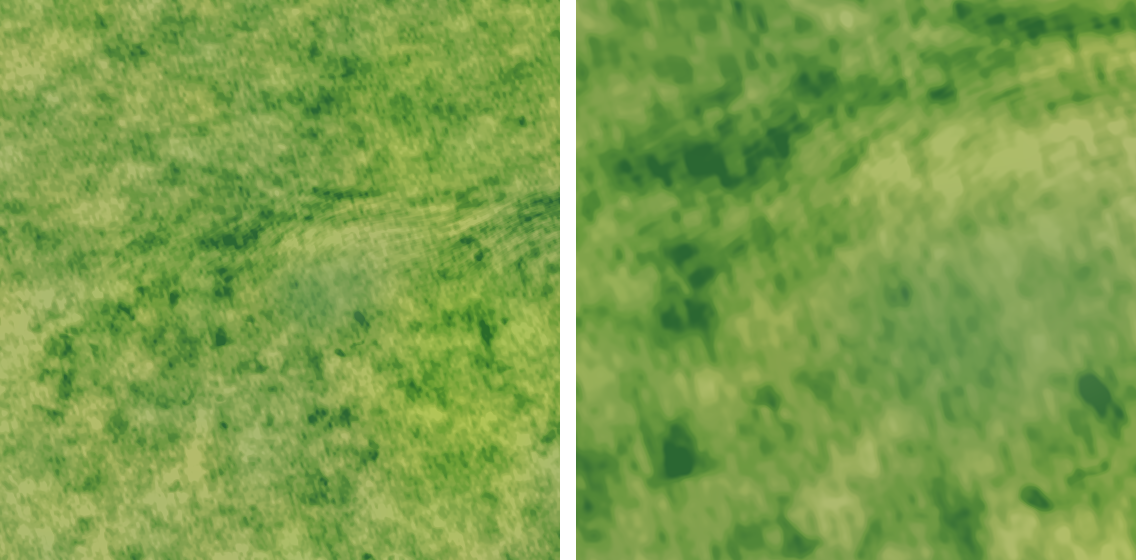
Left, the full canvas; right, a detail of the centre.
Write a three.js fragment shader that draws this texture.

```glsl
// Aerial meadow: mottled grass with dark tufts, faint curved tracks and fresh patches.
varying vec2 vUv;

#define TUFT_CELLS 21.0
#define TUFT_SHARE 0.36
#define TUFT_DEPTH 0.42
#define BROAD_AMOUNT 0.42
#define MOTTLE_AMOUNT 0.52
#define FINE_AMOUNT 0.56
#define GRAIN_AMOUNT 0.40
#define TRACK_AMOUNT 0.20
#define TONE_BASE 0.53

const vec3 DEEP  = vec3(0.17, 0.40, 0.20);
const vec3 SHADE = vec3(0.32, 0.53, 0.22);
const vec3 GRASS = vec3(0.43, 0.60, 0.26);
const vec3 OLIVE = vec3(0.51, 0.63, 0.31);
const vec3 STRAW = vec3(0.60, 0.68, 0.36);
const vec3 PALE  = vec3(0.68, 0.73, 0.43);

float hash(vec2 p) {
  return fract(sin(dot(p, vec2(127.1, 311.7))) * 43758.5453);
}

// Smooth value noise centred on zero.
float noise(vec2 p) {
  vec2 i = floor(p), f = fract(p);
  f = f * f * (3.0 - 2.0 * f);
  float low = mix(hash(i), hash(i + vec2(1.0, 0.0)), f.x);
  float high = mix(hash(i + vec2(0.0, 1.0)), hash(i + 1.0), f.x);
  return mix(low, high, f.y) - 0.5;
}

// Three rotated octaves hide the noise lattice.
float fbm(vec2 p) {
  float sum = 0.0, amp = 0.75;
  for (int i = 0; i < 3; i++) {
    sum += amp * noise(p);
    p = mat2(1.6, 1.2, -1.2, 1.6) * p + 17.3;
    amp *= 0.6;
  }
  return sum;
}

// Soft elliptical patch, 1 at the centre and 0 at the rim.
float patchMask(vec2 p, vec2 centre, vec2 radius) {
  return 1.0 - smoothstep(0.2, 1.0, length((p - centre) / radius));
}

// Scattered irregular tufts, one candidate per cell.
float tufts(vec2 p) {
  vec2 q = p * TUFT_CELLS;
  q += 0.55 * vec2(noise(q * 2.3), noise(q * 2.3 + 41.0));
  vec2 cell = floor(q);
  float cover = 0.0;
  for (int y = -1; y <= 1; y++) {
    for (int x = -1; x <= 1; x++) {
      vec2 id = cell + vec2(float(x), float(y));
      vec2 centre = id + vec2(hash(id + 3.1), hash(id + 7.7));
      float size = mix(0.22, 0.58, pow(hash(id + 13.9), 2.0));
      float present = step(hash(id + 23.3), TUFT_SHARE) * mix(0.45, 1.0, hash(id + 31.1));
      float body = 1.0 - smoothstep(0.35, 1.1, length(q - centre) / size);
      cover = max(cover, present * body);
    }
  }
  return cover;
}

// Curved wheel lines: a pale rut with a dark bank above it.
float tracks(vec2 p) {
  float sum = 0.0;
  float wobble = 0.012 * noise(p * 9.0);
  for (int i = 0; i < 3; i++) {
    float k = float(i);
    float bend = (p.x - 0.88) * (p.x - 0.88);
    float d = p.y - (0.625 - 0.021 * k + (0.20 - 0.04 * k) * bend) + wobble;
    float rut = exp(-pow(d / 0.006, 2.0));
    float bank = exp(-pow((d - 0.017) / 0.011, 2.0));
    sum += (rut - bank * 1.4) / (1.0 + 0.6 * k);
  }
  return sum * mix(0.25, 1.0, smoothstep(0.3, 0.6, p.x)) * (0.8 + noise(p * 16.0));
}

// Colour ramp from tuft shadow to dry grass.
vec3 grassColour(float tone) {
  vec3 c = mix(DEEP, SHADE, smoothstep(-0.22, 0.11, tone));
  c = mix(c, GRASS, smoothstep(0.11, 0.29, tone));
  c = mix(c, OLIVE, smoothstep(0.29, 0.46, tone));
  c = mix(c, STRAW, smoothstep(0.46, 0.67, tone));
  return mix(c, PALE, smoothstep(0.67, 0.88, tone));
}

void main() {
  vec2 p = vUv;
  float lower = 1.0 - smoothstep(0.50, 0.66, p.y + 0.1 * noise(p * 5.0));
  vec2 stretched = p * vec2(mix(0.7, 1.0, lower), 1.0);

  // Mottling from broad fields down to slanted blades.
  float tone = TONE_BASE + BROAD_AMOUNT * fbm(stretched * 5.0 + 2.0);
  tone += MOTTLE_AMOUNT * noise(stretched * 23.0 + 5.0) * mix(0.75, 1.0, lower);
  tone += FINE_AMOUNT * fbm(stretched * 46.0 + 9.0);
  tone += GRAIN_AMOUNT * noise(vec2(p.x * 175.0 + p.y * 45.0, p.y * 95.0));

  // Large features of the field.
  float lush = patchMask(p, vec2(0.95, 0.80), vec2(0.55, 0.28));
  float fresh = patchMask(p, vec2(0.88, 0.32), vec2(0.32, 0.38));
  float grey = patchMask(p, vec2(0.59, 0.48), vec2(0.15, 0.10));
  float thicket = patchMask(p + 0.02 * noise(p * 30.0), vec2(0.40, 0.572), vec2(0.06, 0.04));
  tone += TRACK_AMOUNT * tracks(p) - 0.16 * lush - 0.12 * grey - 0.35 * thicket + 0.04 * fresh;
  tone -= TUFT_DEPTH * tufts(p) * mix(0.35, 1.0, lower);

  // Local tints: yellow-green growth, greyish scrub, warm and cool drift.
  vec3 colour = grassColour(tone);
  float growth = clamp(fresh + 0.4 * lush + 0.9 * fbm(p * 4.0 + 31.0), 0.0, 1.0);
  colour *= mix(vec3(1.0), vec3(0.99, 1.05, 0.80), growth);
  colour = mix(colour, vec3(0.46, 0.61, 0.38), 0.4 * grey);
  colour *= 1.0 + 0.07 * noise(p * 11.0 + 53.0) * vec3(1.0, 0.2, -0.8);
  gl_FragColor = vec4(colour, 1.0);
}
```
